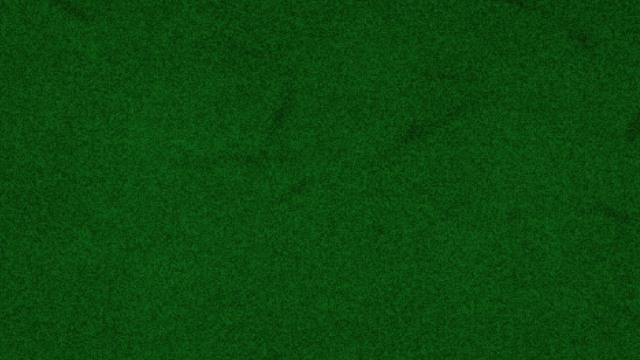
A WebGL 2 fragment shader for this texture:

```glsl
#version 300 es
precision highp float;
// Deep green velvet with fine fibre grain, soft pile shading and brushed dark smudges.

uniform vec2 u_resolution;
out vec4 fragColor;

float hash(vec2 p) {
    vec3 q = fract(vec3(p.xyx) * 0.1031);
    q += dot(q, q.yzx + 33.33);
    return fract((q.x + q.y) * q.z);
}

float valueNoise(vec2 p) {
    vec2 cell = floor(p);
    vec2 f = fract(p);
    f = f * f * (3.0 - 2.0 * f);
    float low = mix(hash(cell), hash(cell + vec2(1, 0)), f.x);
    float high = mix(hash(cell + vec2(0, 1)), hash(cell + vec2(1, 1)), f.x);
    return mix(low, high, f.y);
}

float fbm(vec2 p) {
    float sum = 0.0;
    float weight = 0.5;
    for (int i = 0; i < 4; i++) {
        sum += weight * (valueNoise(p) - 0.5);
        p = mat2(1.6, 1.2, -1.2, 1.6) * p + 17.3;
        weight *= 0.5;
    }
    return sum;
}

// Soft elongated stroke, 1 at its centre and fading to 0.
float stroke(vec2 p, vec2 centre, float angle, vec2 size) {
    vec2 d = p - centre;
    float c = cos(angle);
    float s = sin(angle);
    vec2 q = vec2(c * d.x + s * d.y, c * d.y - s * d.x) / size;
    return exp(-dot(q, q));
}

// Marks where the pile is brushed: dark and some pale strokes.
float smudges(vec2 p, float aspect) {
    vec2 warped = p + 0.035 * vec2(fbm(p * 14.0), fbm(p * 14.0 + 51.0));
    float sum = 0.0;
    for (int i = 0; i < 18; i++) {
        float id = float(i) * 7.0 + 3.0;
        vec2 centre = vec2(hash(vec2(id, 1.0)) * aspect, 0.3 + 0.7 * hash(vec2(id, 2.0)));
        float angle = mix(-1.1, 1.3, hash(vec2(id, 3.0)));
        vec2 size = vec2(mix(0.03, 0.09, hash(vec2(id, 4.0))), mix(0.007, 0.02, hash(vec2(id, 5.0))));
        float strength = i % 4 == 3 ? 0.022 : -mix(0.018, 0.045, hash(vec2(id, 6.0)));
        sum += strength * stroke(warped, centre, angle, size);
    }
    // Long diagonal crease with a dark knot, and a level row of faint marks.
    sum -= 0.022 * stroke(warped, vec2(0.7 * aspect, 0.67), 0.53, vec2(0.27, 0.012));
    sum -= 0.045 * stroke(warped, vec2(0.645 * aspect, 0.635), 0.55, vec2(0.04, 0.013));
    sum -= 0.024 * stroke(warped, vec2(0.4 * aspect, 0.56), 0.06, vec2(0.22, 0.02));
    return sum * (0.8 + 0.8 * valueNoise(p * 45.0));
}

void main() {
    float aspect = u_resolution.x / u_resolution.y;
    vec2 uv = gl_FragCoord.xy / u_resolution;
    vec2 p = vec2(uv.x * aspect, uv.y);

    // Broad pile shading, dimmer towards the corners and the upper right.
    float green = 0.297 + 0.05 * fbm(p * 2.6 + 4.0) + 0.03 * fbm(p * vec2(7.0, 13.0) + 29.0);
    vec2 fromCentre = uv - vec2(0.46, 0.45);
    green -= 0.07 * dot(fromCentre, fromCentre);
    green -= 0.012 * smoothstep(0.5, 1.0, uv.x) * smoothstep(0.3, 1.0, uv.y);
    green += smudges(p, aspect);

    // Fibre grain at two scales.
    float fine = valueNoise(p * 263.0) - 0.5;
    float coarse = valueNoise(p * vec2(125.0, 145.0) + 90.0) - 0.5;
    green += 0.135 * fine + 0.07 * coarse;
    green = max(green, 0.12);

    // Darker fibres are purer green, bright ones slightly cooler.
    float lift = smoothstep(0.18, 0.38, green);
    vec3 colour = vec3(mix(0.032, 0.05, lift), green, mix(0.026, 0.07, lift));

    // Pale fibre tips and very rare lint specks.
    float tip = smoothstep(0.74, 0.95, valueNoise(p * 240.0 + 311.0));
    colour += tip * vec3(0.032, 0.022, 0.035);
    vec2 lintGrid = p * 90.0;
    float lint = step(0.9995, hash(floor(lintGrid) + 7.0));
    lint *= 1.0 - smoothstep(0.15, 0.4, length(fract(lintGrid) - 0.5));
    colour = mix(colour, vec3(0.42, 0.46, 0.26), 0.7 * lint);

    fragColor = vec4(colour, 1.0);
}
```
